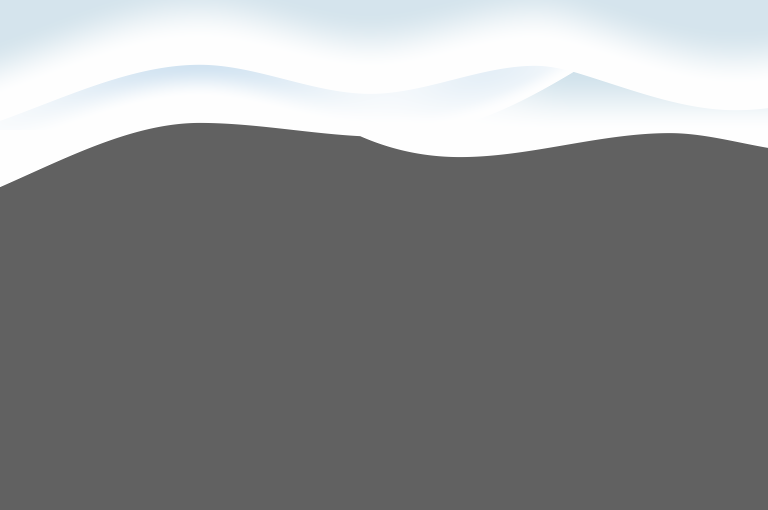
Give the GLSL for this background, as a WebGL 2 fragment shader.

```glsl
#version 300 es
precision highp float;
// Snowy hills with soft blue shading under a pale sky, behind a flat grey foreground.

uniform vec2 u_resolution;
out vec4 fragColor;

const vec3 SNOW = vec3(0.998);
const vec3 SKY = vec3(0.835, 0.895, 0.928);
const vec3 HILL_SHADE = vec3(0.82, 0.89, 0.945);
const vec3 PEAK_SHADE = vec3(0.81, 0.882, 0.92);
const vec3 GROUND = vec3(0.38);

const vec2 PEAK = vec2(0.747, 0.141);       // summit, in widths and heights from the top left
const float PEAK_FOOT = 0.56;               // where the left flank melts into the snow
const vec2 SKY_FADE = vec2(0.045, 0.16);    // height above the ridge: white to blue
const vec2 PEAK_FADE = vec2(0.13, 0.262);   // heights where the peak shade starts and ends
const float LEFT_DEPTH = 0.065;
const float RIGHT_DEPTH = 0.11;
const float RIM_WIDTH = 0.04;               // bright rim beside the left flank

// Cubic curve from point a to point b with the given end slopes.
float span(float x, vec2 a, vec2 b, float slopeA, float slopeB) {
  float w = b.x - a.x;
  float t = clamp((x - a.x) / w, 0.0, 1.0);
  float s = 1.0 - t;
  float ease = t * t * (3.0 - 2.0 * t);
  return mix(a.y, b.y, ease) + w * t * s * (slopeA * s - slopeB * t);
}

float groundLine(float x) {
  vec2 crest = vec2(0.260, 0.241), notch = vec2(0.469, 0.267);
  vec2 dip = vec2(0.599, 0.308), rise = vec2(0.872, 0.261);
  if (x < crest.x) return span(x, vec2(0.0, 0.367), crest, -0.66, 0.0);
  if (x < notch.x) return span(x, crest, notch, 0.0, 0.08);
  if (x < dip.x) return span(x, notch, dip, 0.66, 0.0);
  if (x < rise.x) return span(x, dip, rise, 0.0, 0.0);
  return span(x, rise, vec2(1.0, 0.290), 0.0, 0.26);
}

float hillLine(float x) {
  vec2 crest = vec2(0.260, 0.127), saddle = vec2(0.482, 0.184);
  vec2 shoulder = vec2(0.697, 0.129);
  if (x < crest.x) return span(x, vec2(0.0, 0.237), crest, -0.54, 0.0);
  if (x < saddle.x) return span(x, crest, saddle, 0.0, 0.0);
  if (x < shoulder.x) return span(x, saddle, shoulder, 0.0, 0.0);
  return span(x, shoulder, PEAK, 0.0, 0.4);
}

float peakLine(float x) {
  vec2 valley = vec2(0.957, 0.216);
  if (x < PEAK.x) return span(x, vec2(PEAK_FOOT, 0.255), PEAK, -0.15, -0.9);
  if (x < valley.x) return span(x, PEAK, valley, 0.45, 0.0);
  return span(x, valley, vec2(1.0, 0.212), 0.0, -0.2);
}

// Smooth bump of height one around a centre.
float bump(float x, float centre, float width) {
  float d = (x - centre) / width;
  return exp(-d * d);
}

// Antialiased coverage of the area below a line.
float below(float depth) {
  return clamp(depth * u_resolution.y + 0.5, 0.0, 1.0);
}

void main() {
  vec2 p = gl_FragCoord.xy / u_resolution;
  p.y = 1.0 - p.y;
  float peak = peakLine(p.x);
  float ridge = p.x < PEAK.x ? hillLine(p.x) : peak;

  // Sky, whitening towards the ridge
  vec3 color = mix(SNOW, SKY, smoothstep(SKY_FADE.x, SKY_FADE.y, ridge - p.y));

  // Far hills, shaded beneath their crests
  float depth = p.y - ridge;
  float leftShade = bump(p.x, 0.25, 0.18) * (1.0 - smoothstep(0.0, LEFT_DEPTH, depth));
  float rightShade = 0.55 * bump(p.x, 0.64, 0.1) * (1.0 - smoothstep(0.0, RIGHT_DEPTH, depth));
  float rim = smoothstep(0.0, RIM_WIDTH, peak - p.y);
  float hillShade = leftShade + rightShade * rim;
  color = mix(color, mix(SNOW, HILL_SHADE, hillShade), below(depth));

  // Pointed peak, its left flank melting into the snow
  float peakShade = 1.0 - smoothstep(PEAK_FADE.x, PEAK_FADE.y, p.y);
  peakShade *= smoothstep(PEAK_FOOT, PEAK.x, p.x);
  color = mix(color, mix(SNOW, PEAK_SHADE, peakShade), below(p.y - peak));

  // Flat foreground
  color = mix(color, GROUND, below(p.y - groundLine(p.x)));
  fragColor = vec4(color, 1.0);
}
```
